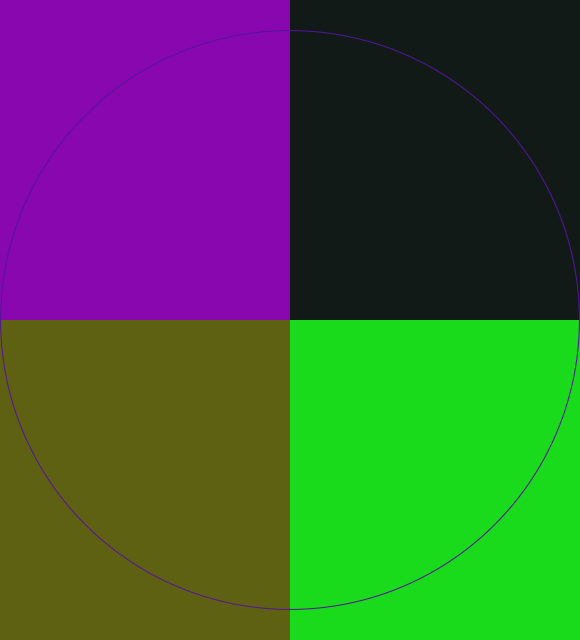
Give the GLSL for this background, as a Shadertoy shader.

```glsl
// Four flat colour quadrants with a hairline circle spanning the canvas width.

// Coverage of a region whose signed distance is positive inside
float coverage(float dist, float pixel) {
    return clamp(dist / pixel + 0.5, 0.0, 1.0);
}

void mainImage(out vec4 fragColor, in vec2 fragCoord) {
    // Centred coordinates, one unit per canvas width
    vec2 p = (fragCoord - 0.5 * iResolution.xy) / iResolution.x;
    float pixel = 1.0 / iResolution.x;

    // Quadrants
    vec3 purple = vec3(0.535, 0.028, 0.688);
    vec3 nearBlack = vec3(0.065, 0.103, 0.090);
    vec3 olive = vec3(0.369, 0.377, 0.070);
    vec3 green = vec3(0.098, 0.857, 0.108);
    float right = coverage(p.x, pixel);
    float upper = coverage(p.y, pixel);
    vec3 color = mix(mix(olive, green, right), mix(purple, nearBlack, right), upper);

    // Hairline circle
    vec3 violet = vec3(0.33, 0.08, 0.60);
    float ringDistance = abs(length(p) - 0.499);
    color = mix(color, violet, coverage(0.0009 - ringDistance, pixel));

    fragColor = vec4(color, 1.0);
}
```
